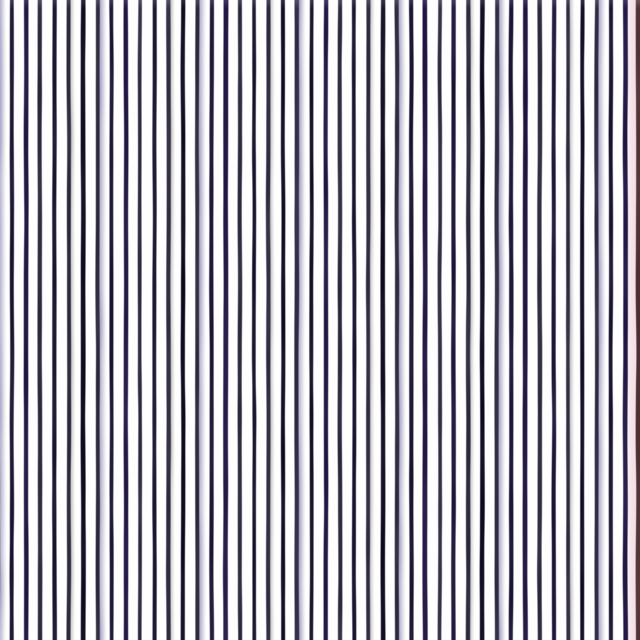
This pattern is drawn by a Shadertoy shader. Its source:

```glsl
// Narrow vertical ink stripes with soft edges, and pale bleeds in a seven-stripe rhythm.

float hash(vec2 p)
{
    vec3 q = fract(p.xyx * vec3(0.1031, 0.1030, 0.0973));
    q += dot(q, q.yzx + 33.33);
    return fract((q.x + q.y) * q.z);
}

// Smooth noise along one stripe, each stripe having its own seed.
float noiseAlong(float y, float seed)
{
    float i = floor(y), f = fract(y);
    f = f * f * (3.0 - 2.0 * f);
    return mix(hash(vec2(i, seed)), hash(vec2(i + 1.0, seed)), f);
}

void mainImage(out vec4 fragColor, in vec2 fragCoord)
{
    vec2 uv = fragCoord / iResolution.xy;
    float pixel = 44.86 / iResolution.x;

    // Stripe index and signed distance, in units of the stripe pitch.
    // Each cell reaches further right, leaving room for the bleed.
    float x = uv.x * 44.86 - 0.818;
    float stripe = floor(x + 0.3);
    float phase = mod(stripe, 7.0);
    float seed = stripe + 17.0;
    float d = x - stripe;

    // Slight misplacement and hand-drawn wobble.
    d += 0.05 * (hash(vec2(seed, 3.0)) - 0.5);
    d += 0.05 * (noiseAlong(uv.y * 9.0, seed) - 0.5);

    // Places in the rhythm: bluish bleed, warm bleed, broad violet, slate, black.
    float cool = float(phase == 6.0);
    float warm = float(phase == 4.0);
    float violet = float(phase == 1.0);
    float slate = float(phase == 2.0);
    float black = float(phase == 5.0);
    float lastStripe = float(stripe == 44.0);

    // Ink tint, with uneven density down the stripe.
    float wear = noiseAlong(uv.y * 14.0, seed + 60.0);
    vec3 ink = mix(vec3(0.10, 0.08, 0.16), vec3(0.14, 0.10, 0.25), hash(vec2(seed, 8.0)));
    ink = mix(ink, vec3(0.15, 0.10, 0.29), violet * 0.8);
    ink = mix(ink, vec3(0.22, 0.21, 0.28), max(slate, max(cool, warm)) * 0.7);
    ink = mix(ink, vec3(0.07, 0.05, 0.13), black * 0.8);
    ink = mix(ink, vec3(0.32, 0.20, 0.21), lastStripe);
    ink += 0.05 * (wear - 0.5);
    ink += 0.10 * smoothstep(0.985, 1.0, uv.y);

    // Stripe profile: a dark core and a soft edge.
    float halfWidth = 0.14 + 0.025 * (hash(vec2(seed, 5.0)) - 0.5)
        + 0.02 * violet + 0.01 * black + 0.07 * lastStripe
        + 0.015 * (noiseAlong(uv.y * 20.0, seed + 120.0) - 0.5);
    float soft = max(0.07, 0.7 * pixel);
    float cover = 1.0 - smoothstep(halfWidth - soft, halfWidth + soft, abs(d));

    // Pale bleed, fading to the right of its stripe.
    float reach = mix(0.50, 0.68, cool);
    float bleed = (1.0 - smoothstep(0.10, reach, d)) * step(0.0, d);
    bleed *= max(cool, warm * 0.8) * (0.8 + 0.3 * wear);
    vec3 bleedColor = mix(vec3(0.73, 0.71, 0.71), vec3(0.68, 0.67, 0.79), cool);

    vec3 color = mix(vec3(0.995), bleedColor, clamp(bleed, 0.0, 1.0));
    color = mix(color, ink, cover);

    // Rosy cast beside the right-hand border.
    color -= vec3(0.04, 0.11, 0.08) * smoothstep(0.972, 0.99, uv.x) * (1.0 - cover);
    fragColor = vec4(clamp(color, 0.0, 1.0), 1.0);
}
```
